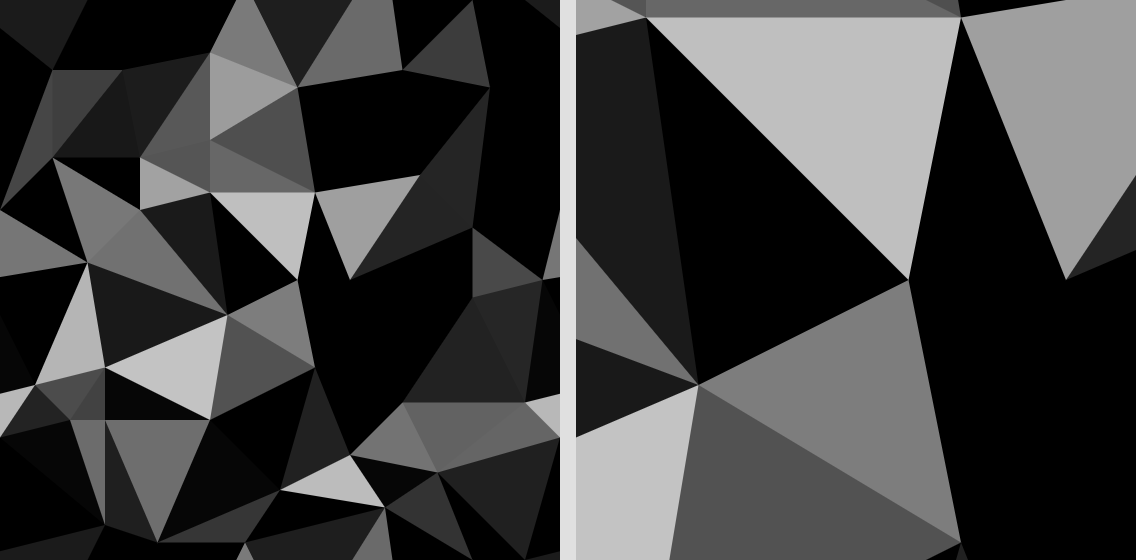
Left, the full canvas; right, a detail of the centre.
A WebGL 1 fragment shader for this background:

```glsl
precision highp float;
// Seamless low-poly mosaic: irregular flat grey triangles on a tilted, jittered, wrapped lattice.

uniform vec2 u_resolution;

const float LATTICE_STEPS = 20.0; // canvas width in lattice steps: basis (3,1) and (-1,3)
const float SNAP_STEPS = 32.0;    // vertex positions available across the canvas
const float JITTER = 0.75;        // vertex scatter within its cell
const float SHUFFLE_PRIME = 83.0; // just above the count of 80 triangles

vec2 hash22(vec2 p) {
  vec3 h = fract(p.xyx * vec3(0.1031, 0.1030, 0.0973));
  h += dot(h, h.yzx + 33.33);
  return fract((h.xx + h.yz) * h.zy);
}

// Cell coordinates to lattice steps along the canvas axes.
vec2 latticeToSteps(vec2 cell) {
  return vec2(3.0 * cell.x - cell.y, cell.x + 3.0 * cell.y);
}

vec2 stepsToLattice(vec2 steps) {
  return vec2(3.0 * steps.x + steps.y, 3.0 * steps.y - steps.x) / 10.0;
}

// Identity of a cell that repeats with the canvas.
vec2 wrappedCell(vec2 cell) {
  return floor(mod(latticeToSteps(cell) + 0.5, LATTICE_STEPS));
}

// Jittered vertex in canvas units, snapped to a fine grid so some edges align.
vec2 latticeVertex(vec2 cell) {
  vec2 offset = (hash22(wrappedCell(cell) + 41.0) - 0.5) * JITTER;
  vec2 position = latticeToSteps(cell + offset) / LATTICE_STEPS;
  return floor(position * SNAP_STEPS + 0.5) / SNAP_STEPS;
}

float cross2(vec2 a, vec2 b) {
  return a.x * b.y - a.y * b.x;
}

// Signed distance to the line a-b, positive on its left.
float leftOf(vec2 p, vec2 a, vec2 b) {
  return cross2(b - a, p - a) / length(b - a);
}

// Smoothed coverage of a counter-clockwise triangle.
float triangleCoverage(vec2 p, vec2 a, vec2 b, vec2 c, float pixel) {
  float inside = min(leftOf(p, a, b), min(leftOf(p, b, c), leftOf(p, c, a)));
  return clamp(inside / pixel + 0.5, 0.0, 1.0);
}

// Permutes indices by a fifth power modulo a prime, giving evenly spread ranks.
float shuffledRank(float index) {
  float square = mod(index * index, SHUFFLE_PRIME);
  float fourth = mod(square * square, SHUFFLE_PRIME);
  return mod(fourth * index, SHUFFLE_PRIME) / SHUFFLE_PRIME;
}

float band(float rank, float start, float end, float dark, float light) {
  return mix(dark, light, (rank - start) / (end - start));
}

// Maps a rank to a grey, mostly black with a few bright facets.
float greyTone(float rank) {
  if (rank < 0.35) return 0.0;
  if (rank < 0.41) return 0.025;
  if (rank < 0.59) return band(rank, 0.41, 0.59, 0.09, 0.155);
  if (rank < 0.74) return band(rank, 0.59, 0.74, 0.20, 0.35);
  if (rank < 0.88) return band(rank, 0.74, 0.88, 0.38, 0.49);
  if (rank < 0.92) return band(rank, 0.88, 0.92, 0.60, 0.64);
  return band(rank, 0.92, 1.0, 0.70, 0.79);
}

// The wrapped lattice holds two cells per column, ten steps apart.
float facetTone(vec2 cell, float side) {
  vec2 wrapped = wrappedCell(cell);
  float cellIndex = wrapped.x + LATTICE_STEPS * step(LATTICE_STEPS * 0.5, wrapped.y);
  return greyTone(shuffledRank(2.0 * cellIndex + side + 1.0));
}

// Two facets of one quad: x is tone times coverage, y is coverage.
vec2 quadFacets(vec2 p, vec2 cell, float pixel) {
  vec2 a = latticeVertex(cell);
  vec2 b = latticeVertex(cell + vec2(1.0, 0.0));
  vec2 c = latticeVertex(cell + vec2(1.0, 1.0));
  vec2 d = latticeVertex(cell + vec2(0.0, 1.0));

  // Split along a diagonal inside the quad, loosely preferring the shorter.
  bool acInside = min(cross2(b - a, c - a), cross2(c - a, d - a)) > 0.0005;
  bool bdInside = min(cross2(c - b, d - b), cross2(d - b, a - b)) > 0.0005;
  float bias = mix(0.75, 1.33, hash22(wrappedCell(cell) + 7.0).x);
  bool splitAC = acInside && (!bdInside || distance(a, c) < distance(b, d) * bias);

  float first = splitAC ? triangleCoverage(p, a, b, c, pixel)
                        : triangleCoverage(p, a, b, d, pixel);
  float second = splitAC ? triangleCoverage(p, a, c, d, pixel)
                         : triangleCoverage(p, b, c, d, pixel);
  return first * vec2(facetTone(cell, 0.0), 1.0)
       + second * vec2(facetTone(cell, 1.0), 1.0);
}

void main() {
  vec2 p = gl_FragCoord.xy / u_resolution.y;
  float pixel = 1.0 / u_resolution.y;
  vec2 base = floor(stepsToLattice(p * LATTICE_STEPS));

  // Blend the facets of all quads that can reach this point.
  vec2 sum = vec2(0.0);
  for (int y = -1; y <= 1; y++) {
    for (int x = -1; x <= 1; x++) {
      sum += quadFacets(p, base + vec2(float(x), float(y)), pixel);
    }
  }
  gl_FragColor = vec4(vec3(sum.x / max(sum.y, 0.001)), 1.0);
}
```
